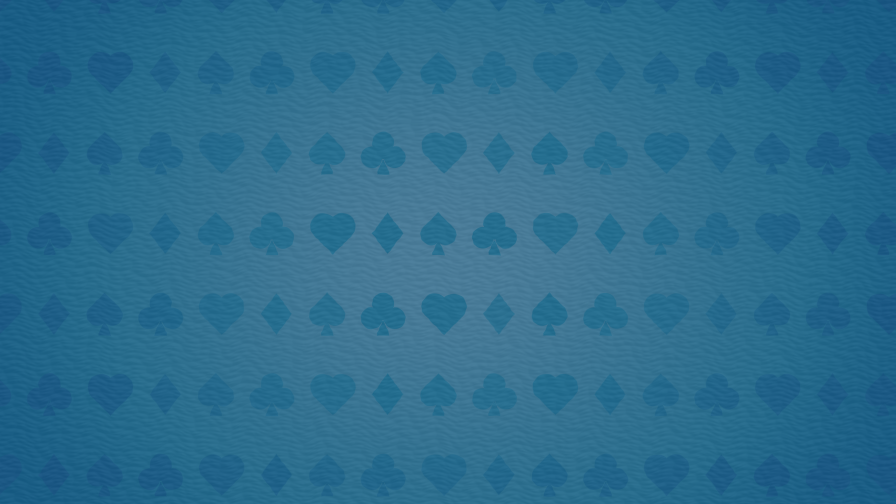
A Shadertoy shader for this pattern:

```glsl
// Staggered rows of card suits on softly lit, horizontally grained blue paper.

// Layout, in units of the canvas height, measured from the centre
const float PERIOD = 0.4414;               // width of one four-suit group
const float ROW_STEP = 0.1597;
const vec2 FIRST_HEART = vec2(0.213, 0.037);
const float SUIT_SIZE = 0.0428;            // half the height of a suit
const vec4 SLOTS = vec4(0.0, 0.246, 0.474, 0.726); // heart, diamond, spade, club

// Colours from the lit centre to the dim corners
const vec3 PAPER_LIT = vec3(0.290, 0.485, 0.597);
const vec3 PAPER_MID = vec3(0.150, 0.425, 0.550);
const vec3 PAPER_DIM = vec3(0.100, 0.365, 0.520);
const vec3 INK_LIT = vec3(0.140, 0.430, 0.560);
const vec3 INK_DIM = vec3(0.105, 0.340, 0.515);
const vec2 GLOW_RADII = vec2(0.95, 0.75);

// Wear
const float INK_FADE = 0.22;
const vec2 GRAIN_SCALE = vec2(42.0, 125.0);
const float GRAIN_RELIEF = 0.045;
const float EDGE_ROUGHNESS = 0.05;

float hash(vec2 p) {
    vec3 q = fract(p.xyx * 0.1031);
    q += dot(q, q.yzx + 33.33);
    return fract((q.x + q.y) * q.z);
}

// Distance to the nearest scattered point
float cellular(vec2 p) {
    vec2 cell = floor(p);
    float nearest = 4.0;
    for (int j = -1; j <= 1; j++)
    for (int i = -1; i <= 1; i++) {
        vec2 c = cell + vec2(i, j);
        vec2 d = c + vec2(hash(c), hash(c + 71.7)) - p;
        nearest = min(nearest, dot(d, d));
    }
    return sqrt(nearest);
}

// Heart with its tip at the origin and lobes above
float heartUnit(vec2 p) {
    p.x = abs(p.x);
    if (p.x + p.y > 1.0) return length(p - vec2(0.25, 0.75)) - 0.3536;
    vec2 a = p - vec2(0.0, 1.0);
    vec2 b = p - 0.5 * max(p.x + p.y, 0.0);
    return sqrt(min(dot(a, a), dot(b, b))) * sign(p.x - p.y);
}

float heart(vec2 p) {
    return heartUnit((p + vec2(0.0, 0.97)) / 1.73) * 1.73;
}

float diamond(vec2 p) {
    const vec2 halfSize = vec2(0.72, 0.95);
    vec2 q = abs(p) / halfSize;
    return (q.x + q.y - 1.0) / length(1.0 / halfSize);
}

// Flared foot shared by spade and club
float stem(vec2 p) {
    float halfWidth = 0.05 + 0.22 * clamp((-0.4 - p.y) / 0.5, 0.0, 1.0);
    return max(abs(p.x) - halfWidth, abs(p.y + 0.66) - 0.34);
}

float spade(vec2 p) {
    float leaf = heartUnit(vec2(p.x, 0.97 - p.y) / 1.374) * 1.374;
    return min(leaf, stem(p));
}

float club(vec2 p) {
    float top = length(p - vec2(0.0, 0.46)) - 0.51;
    float side = length(vec2(abs(p.x) - 0.53, p.y + 0.2)) - 0.5;
    float core = length(p) - 0.3;
    return min(min(top, side), min(core, stem(p)));
}

float suit(int kind, vec2 p) {
    if (kind == 0) return heart(p);
    if (kind == 1) return diamond(p);
    if (kind == 2) return spade(p);
    return club(p);
}

// Ink coverage of the whole staggered pattern
float suitInk(vec2 p, float roughness, float pixel) {
    p -= FIRST_HEART;
    float row = round(p.y / ROW_STEP);
    p.y -= row * ROW_STEP;
    p.x += 0.5 * PERIOD * mod(row, 2.0);
    float aa = 0.75 * pixel / SUIT_SIZE;
    float ink = 0.0;
    for (int kind = 0; kind < 4; kind++) {
        float x = p.x - SLOTS[kind] * PERIOD;
        float column = round(x / PERIOD);
        vec2 local = vec2(x - column * PERIOD, p.y) / SUIT_SIZE;
        float d = suit(kind, local) + roughness;
        float fade = INK_FADE * hash(vec2(column * 4.0 + float(kind), row) + 50.0);
        ink = max(ink, smoothstep(aa, -aa, d) * (1.0 - fade));
    }
    return ink;
}

void mainImage(out vec4 fragColor, in vec2 fragCoord) {
    vec2 p = (fragCoord - 0.5 * iResolution.xy) / iResolution.y;
    // Raised fibres, lit from above
    vec2 g = p * GRAIN_SCALE + vec2(0.0, 0.4 * sin(p.x * 37.0) + 0.3 * sin(p.x * 83.0));
    float fibre = cellular(g);
    float relief = cellular(g + vec2(0.15, 0.4)) - fibre;
    // Elliptical glow
    float r = length(p / GLOW_RADII);
    vec3 paper = mix(PAPER_LIT, PAPER_MID, smoothstep(0.03, 0.88, r));
    paper = mix(paper, PAPER_DIM, smoothstep(0.68, 1.12, r));
    vec3 inkColor = mix(INK_LIT, INK_DIM, smoothstep(0.35, 1.05, r));
    // Printed suits
    float ink = suitInk(p, EDGE_ROUGHNESS * (fibre - 0.5), 1.0 / iResolution.y);
    vec3 color = mix(paper, inkColor, ink) + GRAIN_RELIEF * relief;
    fragColor = vec4(color, 1.0);
}
```
